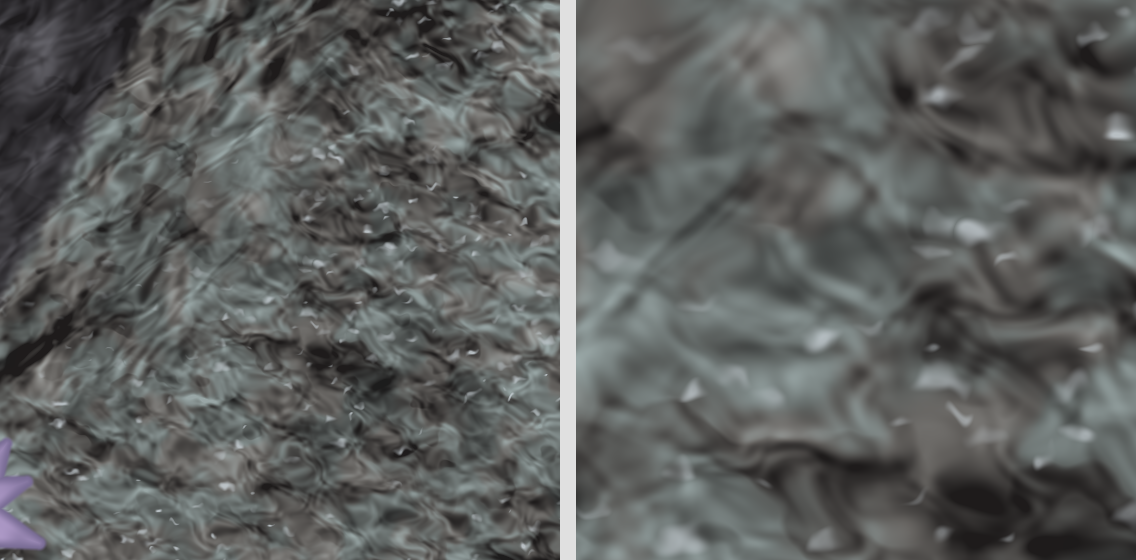
Left: the whole. Right: its middle third, enlarged.
Write a Shadertoy shader that draws this texture.

```glsl
const vec3 SHADOW = vec3(0.122, 0.118, 0.120);
const vec3 STONE = vec3(0.374, 0.381, 0.379);
const vec3 PALE = vec3(0.570, 0.594, 0.598);
const vec3 GLINT = vec3(0.76, 0.79, 0.81);
const vec3 WARM_TINT = vec3(1.035, 0.990, 0.965);
const vec3 COOL_TINT = vec3(0.970, 1.012, 1.0);
const vec3 PETAL_DARK = vec3(0.47, 0.42, 0.58);
const vec3 PETAL_LIGHT = vec3(0.68, 0.60, 0.78);

const float BASE_TONE = 0.372;
const float GRAIN_CONTRAST = 0.18;
const float RELIEF_CONTRAST = 0.16;
const float GRAIN_FREQUENCY = 20.0;
const float FLAKE_CELLS = 34.0;
const float SLOPE_ANGLE = 0.72;
const float FACE_ANGLE = -0.38;

float hash(vec2 p) {
    vec3 q = fract(vec3(p.xyx) * 0.1031);
    q += dot(q, q.yzx + 33.33);
    return fract((q.x + q.y) * q.z);
}

float noise(vec2 p) {
    vec2 i = floor(p), f = fract(p);
    f = f * f * (3.0 - 2.0 * f);
    float low = mix(hash(i), hash(i + vec2(1, 0)), f.x);
    float high = mix(hash(i + vec2(0, 1)), hash(i + vec2(1, 1)), f.x);
    return mix(low, high, f.y);
}

mat2 rotation(float a) {
    return mat2(cos(a), -sin(a), sin(a), cos(a));
}

// Signed fractal noise, centred on zero
float fbm(vec2 p) {
    float sum = 0.0, weight = 1.0;
    for (int i = 0; i < 4; i++) {
        sum += weight * (noise(p) - 0.5);
        p = rotation(0.2) * p * 1.8 + 17.3;
        weight *= 0.8;
    }
    return sum;
}

// Distance to a segment whose radius tapers from ra to rb
float taper(vec2 p, vec2 a, vec2 b, float ra, float rb) {
    vec2 ab = b - a;
    float t = clamp(dot(p - a, ab) / dot(ab, ab), 0.0, 1.0);
    return length(p - a - ab * t) - mix(ra, rb, t);
}

float band(vec2 p, vec2 a, vec2 b, float radius) {
    return 1.0 - smoothstep(-0.6 * radius, 0.7 * radius, taper(p, a, b, radius, radius * 0.7));
}

// Grain drawn out along an angle, lit from above
float grain(vec2 p, float angle, float stretch) {
    vec2 q = rotation(angle) * p * GRAIN_FREQUENCY;
    q.x /= stretch;
    q += 0.5 * vec2(noise(q * 1.7 + 4.0), noise(q * 1.7 + 31.0));
    float height = fbm(q);
    float relief = height - fbm(q + vec2(-0.08, 0.25));
    return GRAIN_CONTRAST * height + RELIEF_CONTRAST * relief;
}

// Small bright mineral flakes, clustered, in jittered cells
float flakes(vec2 p) {
    vec2 q = p * FLAKE_CELLS;
    q += 0.45 * (vec2(noise(q * 2.6), noise(q * 2.6 + 50.0)) - 0.5);
    vec2 home = floor(q);
    float light = 0.0;
    for (int y = -1; y <= 1; y++)
    for (int x = -1; x <= 1; x++) {
        vec2 cell = home + vec2(x, y);
        vec2 centre = cell + vec2(hash(cell + 1.3), hash(cell + 9.7));
        vec2 d = rotation(0.9 * (hash(cell + 3.9) - 0.35)) * (q - centre);
        float size = mix(0.22, 0.62, hash(cell + 5.2));
        float shape = 1.0 - smoothstep(0.15, 1.1, length(d / vec2(size, size * 0.55)));
        float cluster = smoothstep(0.3, 0.8, noise(cell / FLAKE_CELLS * 7.0 + 12.0));
        float chosen = step(hash(cell + 7.1), 0.05 + 0.35 * cluster);
        light = max(light, shape * chosen * mix(0.4, 1.0, hash(cell + 2.6)));
    }
    return light * (0.45 + 0.9 * noise(p * 75.0 + 5.0));
}

void mainImage(out vec4 fragColor, in vec2 fragCoord) {
    vec2 p = fragCoord / iResolution.y;
    vec2 w = p + 0.018 * vec2(fbm(p * 14.0), fbm(p * 14.0 + 40.0));

    // Sloping strata on the left, a crumbly face on the right
    float strata = 1.0 - smoothstep(-0.02, 0.22, w.x - 0.18 - 0.5 * (w.y - 0.3));
    strata *= smoothstep(0.2, 0.38, w.y);
    float rough = mix(0.8, 1.25, noise(p * 6.0 + 77.0)) * mix(0.88, 1.1, p.y);
    float tone = BASE_TONE + rough * mix(grain(p, FACE_ANGLE, 1.4), grain(p, SLOPE_ANGLE, 2.1), strata);
    tone += 0.10 * (noise(p * 5.0 + 3.0) - 0.5) + 0.09 * (noise(w * 10.0 + 91.0) - 0.5);
    tone -= 0.05 * smoothstep(0.65, 1.0, p.y);

    // Long ridges and grooves
    tone += 0.07 * band(w, vec2(0.10, 0.32), vec2(0.42, 0.52), 0.032);
    tone += 0.08 * band(w, vec2(0.04, 0.49), vec2(0.28, 0.70), 0.026);
    tone += 0.06 * band(w, vec2(0.15, 0.68), vec2(0.31, 0.97), 0.040);
    tone -= 0.12 * band(w, vec2(0.00, 0.34), vec2(0.20, 0.44), 0.019);
    tone -= 0.12 * band(w, vec2(0.02, 0.43), vec2(0.31, 0.71), 0.017);

    // Pits with ragged rims
    float pit = smoothstep(0.62, 0.82, noise(rotation(-0.4) * w * vec2(24.0, 34.0) + 8.0));
    tone -= 0.10 * pit * smoothstep(0.25, 0.65, noise(p * 4.0 + 21.0));
    tone -= 0.15 * band(w, vec2(0.58, 0.36), vec2(0.67, 0.32), 0.032);
    tone -= 0.10 * band(w, vec2(0.94, 0.74), vec2(1.02, 0.73), 0.035);

    // Deep recess at the upper left, holding one rounded lump
    float recess = 1.0 - smoothstep(-0.025, 0.025, w.x - 0.5 * (w.y - 0.45));
    float lump = 1.0 - smoothstep(0.02, 0.085, length((w - vec2(0.06, 0.90)) * vec2(1.0, 0.75)));
    float recessTone = 0.195 + 0.11 * lump + 0.4 * (tone - BASE_TONE);
    tone = mix(tone, recessTone, recess);

    // Tone to mineral colour
    tone = clamp(tone, 0.11, 0.64);
    vec3 color = mix(SHADOW, STONE, min((tone - 0.12) / 0.26, 1.0));
    color = mix(color, PALE, max((tone - 0.38) / 0.21, 0.0));
    float cool = smoothstep(0.2, 0.75, noise(w * 22.0 + 60.0) + 1.2 * (tone - 0.37));
    color *= mix(mix(WARM_TINT, COOL_TINT, cool), vec3(1.0, 0.97, 1.04), recess);
    float glint = flakes(p) * (1.0 - recess) * (1.0 - 0.6 * strata);
    color = mix(color, GLINT, min(0.85 * glint, 0.9));

    // Petal tips entering at the lower left
    float petal = taper(p, vec2(-0.02, 0.165), vec2(0.012, 0.208), 0.034, 0.010);
    petal = min(petal, taper(p, vec2(-0.02, 0.115), vec2(0.048, 0.140), 0.036, 0.011));
    petal = min(petal, taper(p, vec2(-0.01, 0.058), vec2(0.070, 0.030), 0.038, 0.012));
    float sheen = smoothstep(0.0, 0.022, -petal) * (0.4 + 0.6 * noise(p * 28.0));
    color = mix(color, mix(PETAL_DARK, PETAL_LIGHT, sheen), 1.0 - smoothstep(-0.004, 0.004, petal));

    fragColor = vec4(color, 1.0);
}
```
